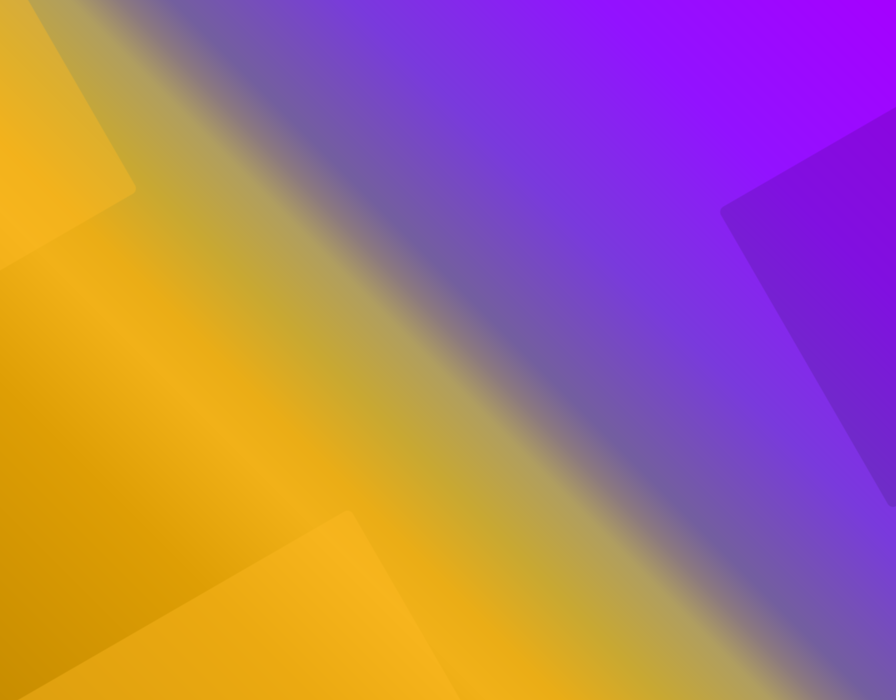
Reproduce this background procedurally as a Shadertoy shader.

```glsl
// A diagonal blend from amber through khaki and slate to violet, with three
// large tilted squares laid over it as translucent tints.
// Colour stops are mixed along the 45 degree axis; squares are rounded-box distances.

const float TILT = 0.5236; // 30 degrees
const vec3 AMBER_TINT = vec3(1.0, 0.73, 0.14);
const vec3 SHADE_TINT = vec3(0.0);

// Colour stops: rgb, then position along the diagonal
const int STOP_COUNT = 11;
const vec4 STOPS[STOP_COUNT] = vec4[STOP_COUNT](
    vec4(0.784, 0.553, 0.000, -1.00),
    vec4(0.871, 0.620, 0.016, -0.55),
    vec4(0.945, 0.694, 0.094, -0.30),
    vec4(0.918, 0.678, 0.086, -0.20),
    vec4(0.784, 0.659, 0.196, -0.05),
    vec4(0.690, 0.620, 0.376,  0.10),
    vec4(0.549, 0.478, 0.494,  0.17),
    vec4(0.451, 0.373, 0.620,  0.245),
    vec4(0.475, 0.227, 0.863,  0.50),
    vec4(0.573, 0.071, 1.000,  0.85),
    vec4(0.647, 0.000, 1.000,  1.28));

// Piecewise linear blend through the stops
vec3 diagonalGradient(float along) {
    vec3 color = STOPS[0].rgb;
    for (int i = 1; i < STOP_COUNT; i++) {
        float start = STOPS[i - 1].w;
        float blend = clamp((along - start) / (STOPS[i].w - start), 0.0, 1.0);
        color = mix(color, STOPS[i].rgb, blend);
    }
    return color;
}

// Signed distance to a rounded square, turned by an angle
float tiltedSquare(vec2 p, vec2 center, float halfSide, float angle) {
    const float radius = 0.009;
    float c = cos(angle), s = sin(angle);
    vec2 q = p - center;
    q = abs(vec2(c * q.x + s * q.y, c * q.y - s * q.x)) - halfSide + radius;
    return length(max(q, 0.0)) + min(max(q.x, q.y), 0.0) - radius;
}

// Lay a translucent tint inside a shape, with a smooth edge
vec3 tintInside(vec3 base, vec3 tint, float opacity, float dist, float pixel) {
    float coverage = 1.0 - smoothstep(-pixel, pixel, dist);
    return mix(base, tint, opacity * coverage);
}

void mainImage(out vec4 fragColor, in vec2 fragCoord) {
    // Canvas height is one unit
    vec2 p = fragCoord / iResolution.y;
    float pixel = 1.0 / iResolution.y;

    vec3 color = diagonalGradient(p.x + p.y - 1.0);

    // Squares: upper left, lower left, right
    float upper = tiltedSquare(p, vec2(-0.140, 0.818), 0.247, TILT);
    float lower = tiltedSquare(p, vec2(0.387, -0.147), 0.308, TILT);
    float right = tiltedSquare(p, vec2(1.363, 0.610), 0.247, TILT);
    color = tintInside(color, AMBER_TINT, 0.40, upper, pixel);
    color = tintInside(color, AMBER_TINT, 0.40, lower, pixel);
    color = tintInside(color, SHADE_TINT, 0.12, right, pixel);

    fragColor = vec4(color, 1.0);
}
```
